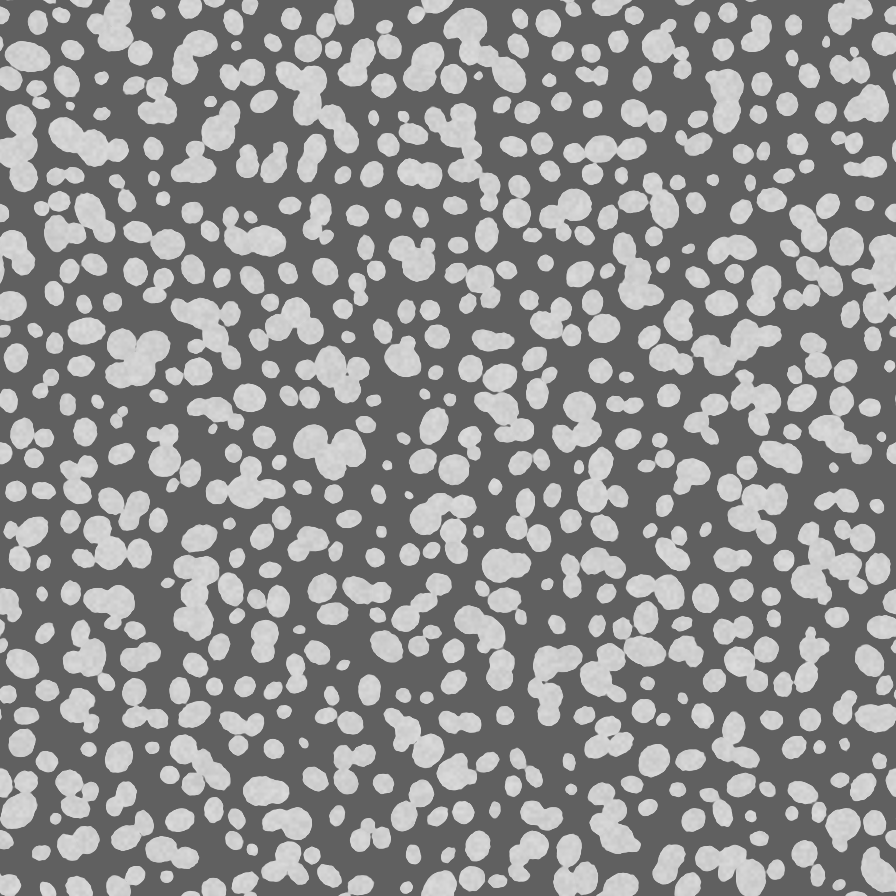
A WebGL 1 fragment shader for this pattern:

```glsl
precision highp float;
// Tiling scatter of pale, faintly mottled rounded grains, some fused, on flat dark grey.

#define CELLS 28.0         // grains per side, even so staggered rows wrap
#define JITTER 0.68        // how far a grain strays, in cells
#define RADIUS_MIN 0.13
#define RADIUS_MAX 0.575
#define STRETCH 0.22       // strongest elongation
#define FUSE 32.0          // sharpness of the notch between touching grains
#define ROUGHNESS 0.06     // raggedness of the outlines
#define MOTTLE 0.085       // contrast of the fine speckle
#define MOTTLE_CELLS 256.0
#define GROUND vec3(0.378)
#define GRAIN vec3(0.818)

uniform vec2 u_resolution;

vec4 hash4(vec2 p) {
  vec4 q = fract(p.xyxy * vec4(0.1031, 0.1030, 0.0973, 0.1099));
  q += dot(q, q.wzxy + 33.33);
  return fract((q.xxyz + q.yzzw) * q.zywx);
}

// Value noise that wraps after a whole number of cells.
float wrapNoise(vec2 uv, float cells) {
  vec2 p = uv * cells;
  vec2 i = floor(p);
  vec2 f = p - i;
  f = f * f * (3.0 - 2.0 * f);
  vec2 a = mod(i, cells);
  vec2 b = mod(i + 1.0, cells);
  return mix(mix(hash4(a).x, hash4(vec2(b.x, a.y)).x, f.x),
             mix(hash4(vec2(a.x, b.y)).x, hash4(b).x, f.x), f.y);
}

// Approximate signed distance to a turned ellipse.
float ellipse(vec2 p, vec2 axes, float angle) {
  float c = cos(angle);
  float s = sin(angle);
  vec2 q = vec2(c * p.x + s * p.y, c * p.y - s * p.x);
  float k = length(q / axes);
  return (k - 1.0) * min(axes.x, axes.y);
}

// x: distance to the fused grains in cells, y: tone of the nearest grain.
vec2 grains(vec2 uv) {
  vec2 p = uv * CELLS;
  float fused = 0.0;
  float nearest = 1e3;
  float tone = 0.5;
  for (int y = -1; y <= 1; y++) {
    float row = floor(p.y) + float(y);
    float stagger = 0.5 * mod(row, 2.0);
    for (int x = -1; x <= 1; x++) {
      vec2 cell = vec2(floor(p.x - stagger) + float(x), row);
      vec2 id = mod(cell, CELLS);
      vec4 place = hash4(id + 3.7);
      vec4 form = hash4(id + 71.3);
      vec2 centre = cell + vec2(stagger + 0.5, 0.5) + JITTER * (place.xy - 0.5);
      float radius = mix(RADIUS_MIN, RADIUS_MAX, 0.5 * (form.x + form.y));
      float aspect = 1.0 + STRETCH * form.z;
      float d = ellipse(p - centre, radius * vec2(aspect, 1.0 / aspect), 3.14159 * form.w);
      fused += exp(-FUSE * d);
      if (d < nearest) {
        nearest = d;
        tone = place.z;
      }
    }
  }
  return vec2(-log(max(fused, 1e-30)) / FUSE, tone);
}

void main() {
  vec2 uv = gl_FragCoord.xy / u_resolution;
  float pixel = CELLS / min(u_resolution.x, u_resolution.y);

  float speckle = mix(wrapNoise(uv, MOTTLE_CELLS), wrapNoise(uv, 0.5 * MOTTLE_CELLS), 0.35) - 0.5;
  vec2 grain = grains(uv);
  float edge = grain.x + ROUGHNESS * speckle;
  float cover = 1.0 - smoothstep(-0.5 * pixel, 0.5 * pixel, edge);

  vec3 light = GRAIN + MOTTLE * speckle + 0.02 * (grain.y - 0.5);
  gl_FragColor = vec4(mix(GROUND, light, cover), 1.0);
}
```
